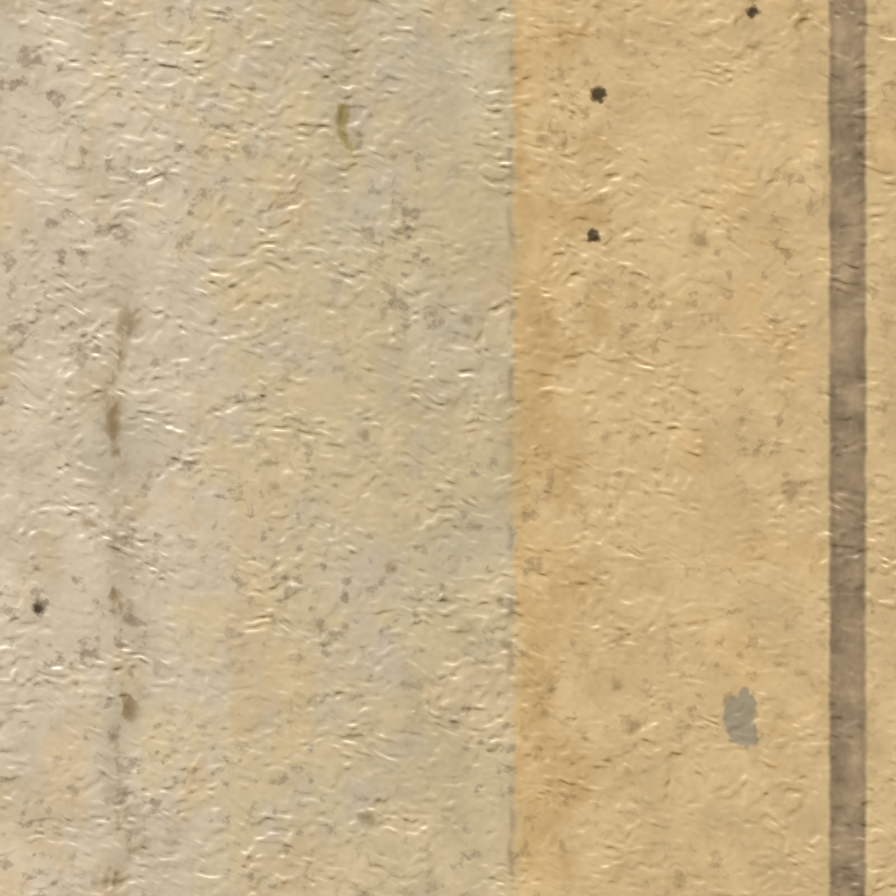
This texture is drawn by a Shadertoy shader. Its source:

```glsl
// Aged, stained paper: a cool cream sheet on the left meets a warm tan strip
// crossed by a dark vertical band. Fractal noise mottles the tone, an embossed
// stretched noise gives the fibre relief, and hashed cells scatter the specks.

const vec3 CREAM = vec3(0.805, 0.742, 0.635);
const vec3 OLIVE_CREAM = vec3(0.775, 0.703, 0.555);
const vec3 COOL = vec3(0.765, 0.72, 0.625);
const vec3 TAN = vec3(0.806, 0.696, 0.512);
const vec3 ORANGE = vec3(0.79, 0.66, 0.455);
const vec3 BAND = vec3(0.59, 0.51, 0.40);
const vec3 STAIN = vec3(0.52, 0.43, 0.30);
const vec3 GREY = vec3(0.55, 0.49, 0.40);
const vec3 SPECK = vec3(0.25, 0.20, 0.14);

float hash(vec2 p) {
    vec3 q = fract(vec3(p.xyx) * 0.1031);
    q += dot(q, q.yzx + 33.33);
    return fract((q.x + q.y) * q.z);
}

float noise(vec2 p) {
    vec2 i = floor(p), f = fract(p);
    f = f * f * (3.0 - 2.0 * f);
    float low = mix(hash(i), hash(i + vec2(1, 0)), f.x);
    float high = mix(hash(i + vec2(0, 1)), hash(i + vec2(1, 1)), f.x);
    return mix(low, high, f.y);
}

float fbm(vec2 p) {
    float sum = 0.0, amp = 0.5;
    for (int i = 0; i < 4; i++) {
        sum += amp * noise(p);
        p = mat2(1.6, 1.2, -1.2, 1.6) * p + 17.3;
        amp *= 0.5;
    }
    return sum / 0.9375;
}

// Short, wavy fibres lying nearly level.
float fibreHeight(vec2 p) {
    p += 0.035 * (vec2(fbm(p * 20.0), fbm(p * 20.0 + 40.0)) - 0.5);
    vec2 q = vec2(p.x - 0.2 * p.y, p.y + 0.2 * p.x);
    return 0.35 * noise(q * vec2(45.0, 85.0)) + 0.65 * noise(q * vec2(95.0, 170.0) + 9.0);
}

// Embossed slope, sharpened so that few strokes stand out.
float relief(vec2 p) {
    float slope = fibreHeight(p) - fibreHeight(p + vec2(0.002, -0.004));
    float patchy = smoothstep(0.3, 0.7, fbm(p * 16.0 + 120.0));
    return slope * (0.4 + 3.0 * abs(slope)) * mix(0.5, 1.6, patchy);
}

// Coverage of ragged dots, one per cell of the grid at most.
float specks(vec2 p, float cells, float chance, float radius, float blur, float seed) {
    vec2 g = p * cells, base = floor(g);
    float cover = 0.0;
    float ragged = (fbm(p * 110.0 + seed) - 0.5) * radius * 1.2;
    for (int y = -1; y <= 1; y++)
    for (int x = -1; x <= 1; x++) {
        vec2 cell = base + vec2(x, y);
        vec2 id = cell + seed;
        vec2 centre = cell + vec2(hash(id + 3.1), hash(id + 7.7));
        float size = radius * mix(0.45, 1.1, hash(id + 5.3));
        float d = length(g - centre) / cells + ragged - size;
        float spot = 1.0 - smoothstep(-blur, blur, d);
        cover = max(cover, spot * step(hash(id), chance));
    }
    return cover;
}

float blotch(vec2 p, vec2 centre, float radius) {
    float d = length(p - centre) + (fbm(p * 30.0 + 5.0) - 0.5) * radius * 2.2;
    return 1.0 - smoothstep(radius - 0.005, radius + 0.004, d);
}

// Broken vertical stain between two heights: a faint halo with dark clots.
float drip(vec2 p, float x, float bottom, float top, float width) {
    float d = (p.x - x + 0.05 * (fbm(p * vec2(6.0, 14.0)) - 0.5)) / width;
    float span = smoothstep(bottom - 0.04, bottom + 0.04, p.y)
               * (1.0 - smoothstep(top - 0.08, top + 0.02, p.y));
    float clots = smoothstep(0.48, 0.72, fbm(p * vec2(55.0, 38.0)));
    return span * (0.25 * exp(-0.4 * d * d) + exp(-d * d) * clots);
}

vec3 paper(vec2 p, float warm) {
    float cloud = fbm(p * vec2(7.0, 3.5) + 3.0);
    float mottle = fbm(p * vec2(30.0, 25.0) + 11.0);
    float olive = smoothstep(0.18, 0.44, p.x + 0.45 * (cloud - 0.5) + 0.45 * (mottle - 0.5));
    vec3 left = mix(CREAM, OLIVE_CREAM, olive);
    left = mix(left, COOL, 0.5 * smoothstep(0.5, 0.8, fbm(p * 8.0 + 60.0)));
    left = mix(left, vec3(0.79, 0.69, 0.53), 0.55 * smoothstep(0.5, 0.75, fbm(p * vec2(18.0, 9.0) + 70.0)));
    float edgeTint = 1.0 - smoothstep(0.58, 0.67, p.x + 0.25 * (mottle - 0.5));
    float patches = smoothstep(0.52, 0.8, fbm(p * 18.0 + 80.0));
    vec3 right = mix(TAN, ORANGE, max(0.85 * edgeTint, 0.5 * patches));
    vec3 colour = mix(left, right, warm);
    return colour * (1.0 + 0.15 * (mottle - 0.5) + 0.06 * (cloud - 0.5));
}

void mainImage(out vec4 fragColor, in vec2 fragCoord) {
    vec2 p = fragCoord / iResolution.xy;
    float wobble = 0.007 * (fbm(p * vec2(40.0, 60.0)) - 0.5);
    float seam = p.x - 0.574 + wobble;
    float blur = mix(0.003, 0.016, smoothstep(0.35, 0.7, fbm(p * vec2(5.0, 14.0) + 33.0)));
    float warm = smoothstep(-blur, blur, seam);
    vec3 colour = paper(p, warm);

    // Soft stains, broken seam shadow and patchy fine dirt
    colour = mix(colour, STAIN, 0.65 * drip(p, 0.135, -0.1, 0.69, 0.011));
    colour = mix(colour, vec3(0.56, 0.48, 0.28), 0.6 * drip(p, 0.385, 0.78, 1.2, 0.012));
    float soiled = smoothstep(0.35, 0.65, fbm(p * 9.0 + 140.0));
    float dirt = smoothstep(0.58, 0.84, fbm(p * vec2(75.0, 85.0) + 30.0)) * mix(0.3, 1.0, soiled);
    colour = mix(colour, mix(GREY, STAIN, warm), dirt * mix(0.62, 0.42, warm));
    float seamGrime = smoothstep(0.42, 0.7, fbm(p * vec2(40.0, 30.0) + 90.0));
    colour = mix(colour, GREY, 0.45 * exp(-pow((seam + 0.004) / 0.004, 2.0)) * seamGrime);

    // Dark band, mottled and worn along its edges
    float across = abs(p.x - 0.946 + 0.6 * wobble);
    float inBand = 1.0 - smoothstep(0.017, 0.0235, across);
    float wear = fbm(p * vec2(48.0, 36.0) + 50.0) - 0.5;
    vec3 bandColour = BAND * (1.0 + 0.5 * wear - 0.05 * smoothstep(0.010, 0.017, across));
    colour = mix(colour, bandColour, 0.96 * inBand);

    // Blotch, scattered marks and fibre relief
    colour = mix(colour, vec3(0.57, 0.53, 0.45), 0.8 * blotch(p, vec2(0.823, 0.197), 0.028));
    colour = mix(colour, STAIN, 0.45 * specks(p, 13.0, 0.12, 0.009, 0.005, 21.0));
    colour = mix(colour, SPECK, 0.85 * specks(p, 6.0, mix(0.06, 0.24, warm), 0.0085, 0.0035, 4.0));
    colour += relief(p) * 0.15 * mix(1.0, 0.75, warm);
    colour += (noise(p * 200.0) - 0.5) * 0.026;
    fragColor = vec4(clamp(colour, 0.0, 1.0), 1.0);
}
```
